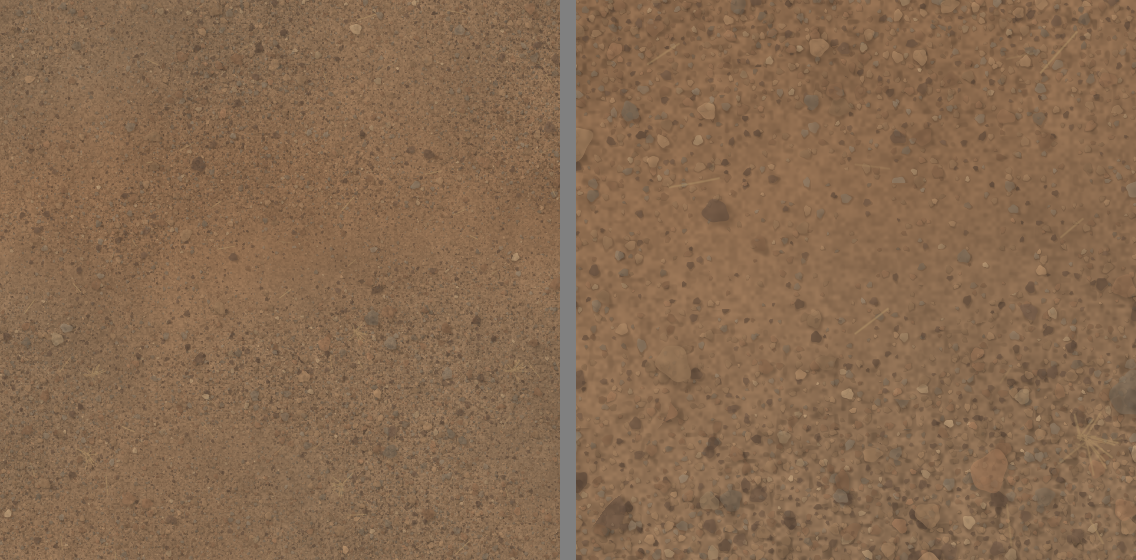
Left, the full canvas; right, a detail of the centre.
Write a WebGL 1 fragment shader that draws this texture.

```glsl
precision highp float;
// Dry brown earth strewn with gravel, straw and a few tufts of dead grass.
// Layered noise tints the soil; jittered grids of irregular pebbles, from grit
// to stones, are scattered over it by a density field with a bare middle band.

uniform vec2 u_resolution;

const vec3 SOIL_COOL = vec3(0.532, 0.426, 0.325);
const vec3 SOIL_WARM = vec3(0.545, 0.414, 0.302);
const vec3 STONE_TAN = vec3(0.635, 0.500, 0.370);
const vec3 STONE_GREY = vec3(0.530, 0.468, 0.392);
const vec3 STONE_RUST = vec3(0.585, 0.435, 0.320);
const vec3 STONE_DARK = vec3(0.400, 0.315, 0.255);
const vec3 STONE_PALE = vec3(0.715, 0.600, 0.460);
const vec3 STRAW = vec3(0.690, 0.570, 0.400);
const float BARE_HEIGHT = 0.54;    // centre of the smooth band
const float BARE_WIDTH = 0.085;
const float WARM_HEIGHT = 0.64;    // centre of the reddish zone
const float WARM_WIDTH = 0.19;
const float GRAIN_CONTRAST = 0.23;
const float PIT_DEPTH = 0.16;      // darkening of the gaps between grains
const float STRAW_CELLS = 15.0;
const float STRAW_WIDTH = 0.0007;
const float TUFT_CELLS = 4.0;

vec3 hash3(vec2 p) {
  vec3 q = fract(p.xyx * vec3(0.1031, 0.1030, 0.0973));
  q += dot(q, q.yxz + 33.33);
  return fract((q.xxy + q.yzz) * q.zyx);
}

float noise(vec2 p) {
  vec2 i = floor(p), f = fract(p);
  f = f * f * (3.0 - 2.0 * f);
  return mix(mix(hash3(i).x, hash3(i + vec2(1, 0)).x, f.x),
             mix(hash3(i + vec2(0, 1)).x, hash3(i + vec2(1, 1)).x, f.x), f.y);
}

float fbm(vec2 p) {
  float sum = 0.0, amp = 0.533;
  for (int i = 0; i < 4; i++) {
    sum += amp * noise(p);
    p = mat2(1.6, 1.2, -1.2, 1.6) * p + 7.3;
    amp *= 0.5;
  }
  return sum;
}

float bell(float x, float centre, float width) {
  float t = (x - centre) / width;
  return exp(-t * t);
}

vec2 direction(float angle) { return vec2(cos(angle), sin(angle)); }

float segment(vec2 p, vec2 along) {
  return length(p - along * clamp(dot(p, along) / dot(along, along), 0.0, 1.0));
}

float gravelDensity(vec2 uv) {
  float patches = fbm(uv * vec2(4.0, 5.5) + 3.1) - 0.5;
  float bare = bell(uv.y + 0.05 * sin(uv.x * 5.0), BARE_HEIGHT, BARE_WIDTH);
  float bareLeft = bell(uv.y, 0.78, 0.09) * (1.0 - smoothstep(0.05, 0.3, uv.x));
  return clamp(0.88 - 0.5 * bare - 0.35 * bareLeft + 1.3 * patches, 0.22, 1.0);
}

vec3 stoneColour(float pick, float tone) {
  vec3 c = mix(STONE_TAN, STONE_GREY, step(0.34, pick));
  c = mix(c, STONE_RUST, step(0.56, pick));
  c = mix(c, STONE_DARK, step(0.78, pick));
  c = mix(c, STONE_PALE, step(0.95, pick));
  return c * (0.86 + 0.26 * tone);
}

// Draws one grid of pebbles, each with a soft contact shadow, over the ground.
vec3 addStones(vec3 ground, vec2 uv, float cells, float chance, float opacity) {
  vec2 p = uv * cells, home = floor(p);
  float aa = 0.7 * cells / u_resolution.y;
  for (int j = -1; j <= 1; j++) for (int i = -1; i <= 1; i++) {
    vec2 id = home + vec2(i, j);
    vec3 h = hash3(id + cells * 1.7), g = hash3(id + cells * 3.1 + 41.0);
    if (h.z > chance) continue;
    vec2 q = p - id - 0.5 - (h.xy - 0.5) * 0.65;
    float turn = g.x * 6.283, radius = mix(0.18, 0.43, g.y * g.y);
    vec2 axis = direction(turn);
    vec2 r = vec2(dot(q, axis), dot(q, vec2(-axis.y, axis.x)) * mix(1.0, 1.55, h.x));
    float a = atan(r.y, r.x + 0.0001);
    float outline = 1.0 + 0.10 * sin(3.0 * a + h.y * 30.0) + 0.06 * sin(5.0 * a + g.z * 40.0);
    float d = length(r) * outline - radius;
    float shadow = 1.0 - smoothstep(-0.02, 0.13, d + 0.25 * dot(q, vec2(-0.6, 0.8)));
    float cover = 1.0 - smoothstep(-aa, aa, d);
    float light = 1.0 + 0.07 * dot(q, vec2(-0.6, 0.8)) / radius;
    vec3 stone = stoneColour(g.z, fract(h.x * 17.0 + g.y)) * light;
    stone *= 0.90 + 0.20 * noise(uv * 210.0);
    ground *= 1.0 - 0.18 * shadow * opacity;
    ground = mix(ground, stone, cover * opacity * mix(0.65, 1.0, fract(g.x * 13.0)));
  }
  return ground;
}

float strawCover(vec2 uv, float aa) {
  vec2 p = uv * STRAW_CELLS, home = floor(p);
  float cover = 0.0;
  for (int j = -1; j <= 1; j++) for (int i = -1; i <= 1; i++) {
    vec2 id = home + vec2(i, j);
    vec3 h = hash3(id + 211.0), g = hash3(id + 307.0);
    vec2 along = direction(g.x * 6.283) * mix(0.15, 0.5, g.y);
    vec2 q = p - id - h.xy;
    q += 0.06 * (g.z - 0.5) * sin(dot(q, along) * 9.0);
    float line = 1.0 - smoothstep(0.0, STRAW_WIDTH + aa, segment(q, along) / STRAW_CELLS);
    cover = max(cover, line * step(h.z, 0.28) * mix(0.25, 0.8, g.z));
  }
  return cover;
}

float tuftCover(vec2 uv, float aa) {
  vec2 id = floor(uv * TUFT_CELLS);
  vec3 h = hash3(id + 83.0);
  vec2 q = uv - (id + 0.2 + 0.6 * h.xy) / TUFT_CELLS;
  float cover = 0.0;
  for (int k = 0; k < 16; k++) {
    vec3 g = hash3(id * 9.0 + vec2(float(k) * 3.0, 57.0));
    vec2 blade = direction(h.x * 6.283 + g.x * 4.6) * mix(0.006, 0.025, g.y);
    float line = 1.0 - smoothstep(0.0, STRAW_WIDTH + aa, segment(q - (g.yz - 0.5) * 0.008, blade));
    cover = max(cover, line * mix(0.35, 0.8, g.z));
  }
  return cover * step(h.z, 0.28);
}

void main() {
  vec2 uv = gl_FragCoord.xy / u_resolution.y;
  float aa = 0.7 / u_resolution.y;
  float density = gravelDensity(uv);

  // Soil: broad tint and mottling, then fine grain and dark pits
  float warmth = bell(uv.y, WARM_HEIGHT, WARM_WIDTH) + 1.1 * (fbm(uv * 3.0 + 19.0) - 0.5);
  vec3 colour = mix(SOIL_COOL, SOIL_WARM, clamp(warmth, 0.0, 1.0));
  colour *= 1.02 + 0.17 * (fbm(uv * 6.0 + 5.0) - 0.5) + 0.10 * (fbm(uv * 32.0) - 0.5);
  float grain = 0.65 * noise(uv * 390.0) + 0.35 * noise(uv * 170.0 + 9.0) - 0.5;
  colour *= 1.0 + GRAIN_CONTRAST * grain * (0.6 + 0.6 * density);
  colour *= 1.0 - PIT_DEPTH * density * smoothstep(0.62, 0.9, noise(uv * 260.0 + 31.0));

  // Gravel, from grit up to the rare large stones
  colour = addStones(colour, uv, 190.0, 0.85 * density, 0.62);
  colour = addStones(colour, uv, 112.0, 0.72 * density, 0.64);
  colour = addStones(colour, uv, 64.0, 0.50 * density * density, 0.66);
  colour = addStones(colour, uv, 32.0, 0.26 * density * density, 0.68);

  // Dead plant matter
  float dry = max(strawCover(uv, aa), tuftCover(uv, aa));
  colour = mix(colour, STRAW, 0.75 * dry);
  gl_FragColor = vec4(colour, 1.0);
}
```
